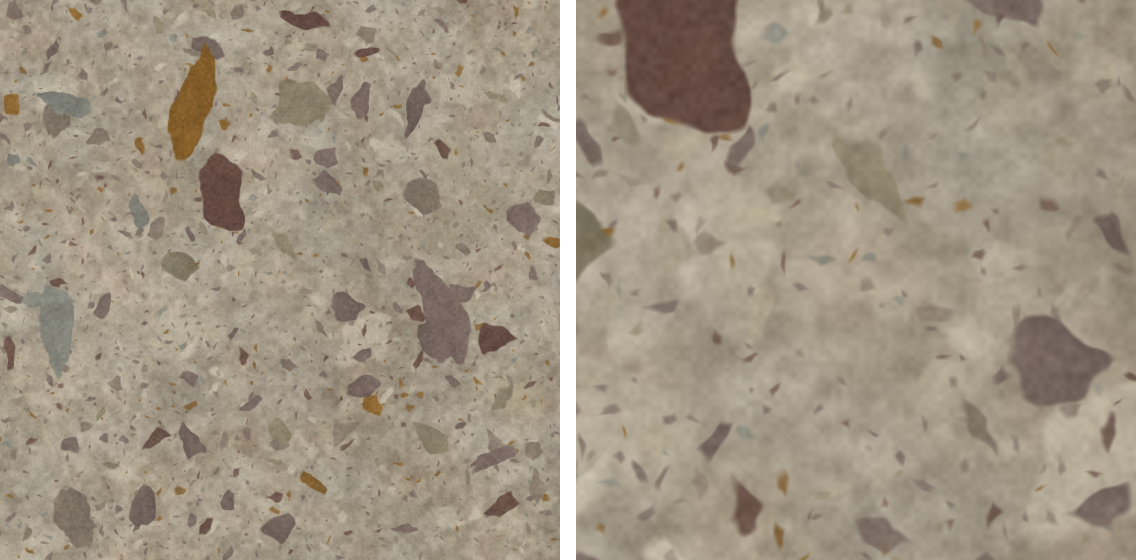
Left: the whole. Right: its middle third, enlarged.
A WebGL 1 fragment shader for this texture:

```glsl
precision highp float;
// Draws a polished conglomerate: angular mauve, grey and ochre stones in beige grit.
uniform vec2 u_resolution;

const vec3 MATRIX = vec3(0.645, 0.603, 0.533);
const vec3 PALE = vec3(0.715, 0.685, 0.615);
const vec3 SAND = vec3(0.635, 0.595, 0.505);
const vec3 MAUVE = vec3(0.435, 0.375, 0.350);
const vec3 TAUPE = vec3(0.505, 0.455, 0.405);
const vec3 MAROON = vec3(0.385, 0.280, 0.250);
const vec3 OLIVE = vec3(0.510, 0.480, 0.390);
const vec3 SLATE = vec3(0.495, 0.500, 0.465);
const vec3 OCHRE = vec3(0.500, 0.350, 0.145);

float hash(vec2 p, float seed) {
  vec3 q = fract(vec3(p, seed) * vec3(0.1031, 0.1030, 0.0973));
  q += dot(q, q.yzx + 33.33);
  return fract((q.x + q.y) * q.z);
}

float noise(vec2 p, float seed) {
  vec2 cell = floor(p);
  vec2 f = fract(p);
  f = f * f * (3.0 - 2.0 * f);
  float low = mix(hash(cell, seed), hash(cell + vec2(1.0, 0.0), seed), f.x);
  float high = mix(hash(cell + vec2(0.0, 1.0), seed), hash(cell + 1.0, seed), f.x);
  return mix(low, high, f.y);
}

float smoothMax(float a, float b, float k) {
  float h = max(k - abs(a - b), 0.0) / k;
  return max(a, b) + 0.25 * h * h * k;
}

mat2 rotation(float angle) {
  float c = cos(angle);
  float s = sin(angle);
  return mat2(c, s, -s, c);
}

// Irregular rounded polygon, the overlap of five jittered half planes.
float polygonDistance(vec2 p, float radius, vec2 id, float seed) {
  float d = -radius;
  for (int i = 0; i < 5; i++) {
    float side = float(i);
    float angle = 1.2566 * (side + 0.7 * (hash(id, seed + side) - 0.5));
    float reach = radius * mix(0.55, 1.0, hash(id, seed + side + 10.0));
    d = smoothMax(d, dot(p, vec2(cos(angle), sin(angle))) - reach, radius * 0.22);
  }
  return d;
}

vec3 stoneColour(float pick) {
  vec3 c = MAUVE;
  c = mix(c, TAUPE, step(0.30, pick));
  c = mix(c, OLIVE, step(0.52, pick));
  c = mix(c, SLATE, step(0.68, pick));
  c = mix(c, MAROON, step(0.78, pick));
  return mix(c, OCHRE, step(0.89, pick));
}

vec3 paleColour(float pick) {
  return mix(SAND, PALE, smoothstep(0.25, 0.6, pick));
}

// Lays one size class of stones over the base; radii are in canvas units.
vec3 scatter(vec3 base, vec2 uv, float cells, float density, vec2 radii,
             float softness, float opacity, float paleness, float seed) {
  vec2 home = floor(uv * cells);
  vec3 colour = base;
  for (int y = -1; y <= 1; y++) {
    for (int x = -1; x <= 1; x++) {
      vec2 id = home + vec2(float(x), float(y));
      vec2 jitter = vec2(hash(id, seed + 1.0), hash(id, seed + 2.0));
      vec2 p = uv - (id + mix(vec2(0.15), vec2(0.85), jitter)) / cells;
      p = rotation(6.2832 * hash(id, seed + 3.0)) * p;
      float stretch = mix(1.0, 1.6, hash(id, seed + 4.0));
      float size = hash(id, seed + 5.0);
      float radius = mix(radii.x, radii.y, size * size);
      float d = polygonDistance(p * vec2(1.0 / stretch, stretch), radius, id, seed + 20.0);
      float cover = 1.0 - smoothstep(-softness, softness, d);
      cover *= step(hash(id, seed + 6.0), density) * opacity;
      float pick = hash(id, seed + 7.0);
      vec3 tint = mix(stoneColour(pick), paleColour(pick), paleness);
      tint *= mix(0.93, 1.09, hash(id, seed + 8.0));
      float streaks = noise(p * vec2(30.0, 110.0), seed) - 0.5;
      float mottle = noise(p * 45.0, seed + 9.0) - 0.5;
      tint *= 1.0 + 0.09 * streaks + 0.12 * mottle;
      colour = mix(colour, tint, cover);
    }
  }
  return colour;
}

void main() {
  vec2 uv = gl_FragCoord.xy / min(u_resolution.x, u_resolution.y);

  // Ragged stone edges come from a slight warp of the plane.
  vec2 coarse = vec2(noise(uv * 28.0, 1.0), noise(uv * 28.0, 2.0)) - 0.5;
  vec2 fine = vec2(noise(uv * 95.0, 3.0), noise(uv * 95.0, 4.0)) - 0.5;
  vec2 warped = uv + 0.014 * coarse + 0.005 * fine;

  // Cloudy beige cement with small grit.
  float clouds = noise(warped * 9.0, 5.0) - 0.5;
  float blotches = noise(warped * 32.0, 6.0) - 0.5;
  float grit = noise(uv * 85.0, 7.0) - 0.5;
  vec3 colour = MATRIX + 0.08 * clouds + 0.09 * blotches + 0.10 * grit;
  colour += vec3(0.012, -0.002, -0.012) * (noise(uv * 14.0, 8.0) - 0.5) * 2.0;

  // Faint and pale fragments, then dark stones from specks up to large pieces.
  colour = scatter(colour, warped, 8.0, 0.55, vec2(0.025, 0.065), 0.005, 0.55, 1.0, 40.0);
  colour = scatter(colour, warped, 22.0, 0.50, vec2(0.007, 0.018), 0.003, 0.65, 1.0, 80.0);
  colour = scatter(colour, warped, 65.0, 0.35, vec2(0.002, 0.005), 0.0018, 0.65, 0.0, 120.0);
  colour = scatter(colour, warped, 30.0, 0.38, vec2(0.004, 0.010), 0.002, 0.70, 0.0, 160.0);
  colour = scatter(colour, warped, 13.0, 0.42, vec2(0.010, 0.024), 0.002, 0.85, 0.0, 200.0);
  colour = scatter(colour, warped, 7.0, 0.42, vec2(0.024, 0.042), 0.0022, 0.93, 0.0, 240.0);
  colour = scatter(colour, warped, 4.0, 0.48, vec2(0.045, 0.082), 0.0024, 0.95, 0.0, 280.0);

  // Fine grain across the whole polished face.
  float grain = noise(uv * 190.0, 11.0) + noise(uv * 300.0, 12.0) - 1.0;
  gl_FragColor = vec4(colour + 0.045 * grain, 1.0);
}
```
